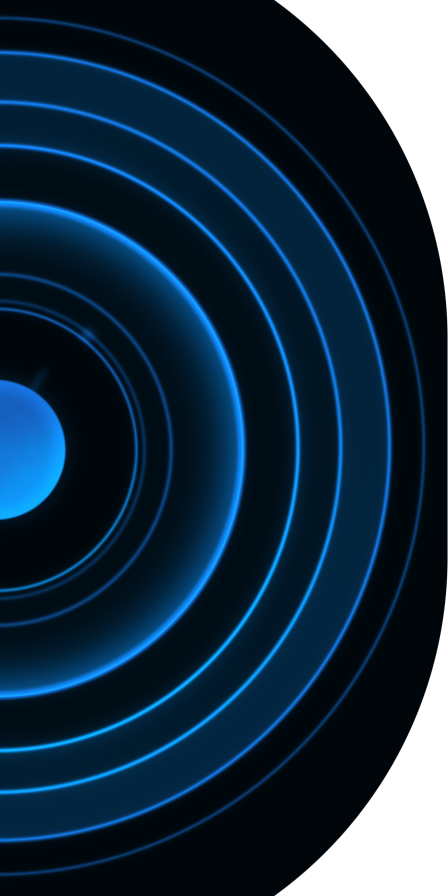
Write a WebGL 2 fragment shader that draws this background.

```glsl
#version 300 es
precision highp float;

uniform vec2 u_resolution;
out vec4 outColor;

#define CENTER vec2(-0.005, 0.498)
#define DISC_RADIUS 0.078
#define LINE_WIDTH 0.0025
#define PANEL_EDGE 0.4995
#define PANEL_CORNER 0.466
#define PANEL_FLAT 0.122
#define BLACK vec3(0.0, 0.025, 0.04)
#define NAVY vec3(0.005, 0.12, 0.205)
#define STEEL vec3(0.02, 0.20, 0.35)
#define BLUE vec3(0.07, 0.40, 0.78)
#define CYAN vec3(0.05, 0.58, 0.95)

float hash(vec2 p) {
    return fract(sin(dot(p, vec2(127.1, 311.7))) * 43758.545);
}

float noise(vec2 p) {
    vec2 i = floor(p), f = fract(p);
    f = f * f * (3.0 - 2.0 * f);
    return mix(mix(hash(i), hash(i + vec2(1, 0)), f.x),
               mix(hash(i + vec2(0, 1)), hash(i + vec2(1, 1)), f.x), f.y);
}

// Soft circular line with a narrow halo
float ring(float r, float radius, float width) {
    float d = abs(r - radius);
    return exp(-d * d / (width * width)) + 0.12 * exp(-d / (width * 2.5));
}

// Filled annulus with smooth edges
float band(float r, float inner, float outer, float aa) {
    return smoothstep(inner - aa, inner + aa, r) * (1.0 - smoothstep(outer - aa, outer + aa, r));
}

void main() {
    vec2 p = gl_FragCoord.xy / u_resolution.y;
    float aa = 0.75 / u_resolution.y;

    // Outer circles sit slightly higher than the inner ones
    vec2 q = p - CENTER;
    q.y -= 0.004 * smoothstep(0.2, 0.48, length(q));
    float r = length(q);
    vec2 dir = q / max(r, 0.0001);
    float low = smoothstep(0.35, -0.7, dir.y);
    float side = dir.x * dir.x;

    // Dark gaps and filled bands
    vec3 color = BLACK;
    color = mix(color, mix(NAVY, STEEL, 0.12 + 0.15 * low), band(r, 0.385, 0.440, aa));
    color = mix(color, mix(BLACK, NAVY, 0.45 + 0.4 * (1.0 - side)), band(r, 0.3375, 0.385, aa));
    color = mix(color, mix(BLACK, NAVY, 0.18), band(r, 0.2767, 0.3375, aa));
    color += NAVY * 0.35 * exp(-abs(r - 0.3375) / 0.014);

    // Bowl shading that brightens towards its rim
    float bowl = band(r, 0.166, 0.2767, aa);
    float rise = smoothstep(0.185, 0.277, r);
    color += bowl * (NAVY * 0.7 * rise + STEEL * 0.75 * pow(rise, 4.0));
    color += bowl * NAVY * 0.15;

    // Bright rims
    vec3 lit = mix(BLUE, CYAN, low);
    color += BLUE * 0.45 * ring(r, 0.478, LINE_WIDTH * 0.85);
    color += BLUE * 0.82 * ring(r, 0.440, LINE_WIDTH);
    color += lit * 0.85 * ring(r, 0.385, LINE_WIDTH);
    color += mix(lit, CYAN, 0.4 * side) * 0.95 * ring(r, 0.3375, LINE_WIDTH);
    color += BLUE * 0.85 * ring(r, 0.2770, LINE_WIDTH * 1.1);
    color += BLUE * 0.40 * ring(r, 0.2725, LINE_WIDTH * 1.2);
    color += BLUE * 0.48 * ring(r, 0.196, LINE_WIDTH);
    color += BLUE * 0.30 * ring(r, 0.166, LINE_WIDTH);
    color += lit * 0.68 * ring(r, 0.1573, LINE_WIDTH * 0.8);

    // Small glint on the inner ring and a faint streak over the disc
    vec2 glint = q - vec2(0.103, 0.128);
    color += BLUE * 0.35 * exp(-dot(glint, glint) / 0.00006);
    float streak = exp(-pow((q.x - 0.62 * q.y) / 0.007, 2.0)) * band(r, 0.07, 0.105, 0.012);
    color += STEEL * 0.35 * streak * step(0.0, q.y);

    // Glowing disc with cloudy shading
    float cloud = noise(q * 32.0 + 4.0) * 0.65 + noise(q * 75.0) * 0.35;
    float bright = smoothstep(0.045, -0.06, q.y - 0.35 * q.x);
    vec3 disc = mix(vec3(0.08, 0.37, 0.74), vec3(0.05, 0.60, 0.98), bright);
    disc = mix(disc, vec3(0.11, 0.39, 0.77), 0.6 * cloud * smoothstep(0.075, 0.01, r));
    disc += CYAN * 0.15 * smoothstep(0.055, DISC_RADIUS, r);
    color += BLUE * 0.14 * exp(-max(r - DISC_RADIUS, 0.0) / 0.008);
    color = mix(color, disc, 1.0 - smoothstep(DISC_RADIUS - 2.0 * aa, DISC_RADIUS + 2.0 * aa, r));

    // White surround outside the rounded panel
    vec2 corner = vec2(p.x - PANEL_EDGE + PANEL_CORNER, abs(p.y - 0.5) - PANEL_FLAT);
    float panel = length(max(corner, 0.0)) - PANEL_CORNER;
    color = mix(color, vec3(1.0), smoothstep(-aa, aa, panel));

    outColor = vec4(clamp(color, 0.0, 1.0), 1.0);
}
```
